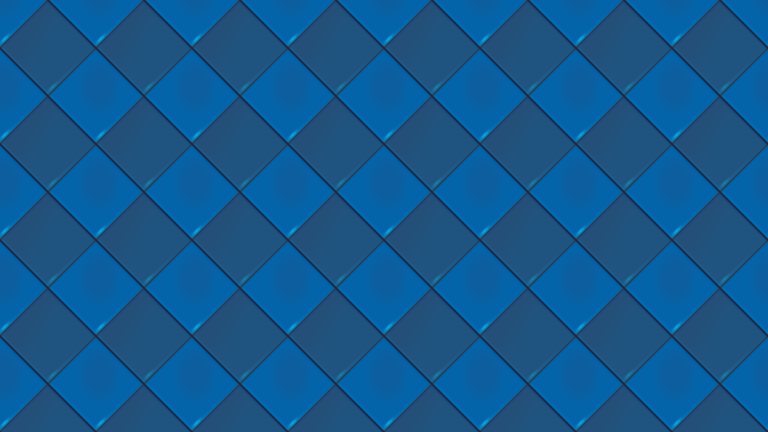
Write a WebGL 1 fragment shader that draws this pattern.

```glsl
precision highp float;
// Glazed diamond tiles in alternating blue and slate, with dark seams and corner glints.

uniform vec2 u_resolution;

const float TILES_ACROSS = 8.0;

const vec3 VIVID_BLUE = vec3(0.015, 0.392, 0.665);
const vec3 SOFT_BLUE  = vec3(0.050, 0.370, 0.620);
const vec3 SLATE      = vec3(0.122, 0.330, 0.500);
const vec3 DULL_SLATE = vec3(0.140, 0.310, 0.470);
const vec3 DEEP_SEAM  = vec3(0.090, 0.150, 0.270);
const vec3 PALE_SEAM  = vec3(0.150, 0.235, 0.350);
const vec3 GLINT      = vec3(0.050, 0.720, 0.860);

// Exact share of a box of the given size covered by a line of half width w.
float lineCoverage(float d, float w, float size) {
    float h = 0.5 * size;
    return (clamp(d + h, -w, w) - clamp(d - h, -w, w)) / size;
}

// Signed distance to the nearest seam along one diagonal axis.
float seamDistance(float t) {
    return fract(t) - 0.5;
}

// Soft elongated highlight: radius.x across, radius.y along the seam.
float streak(vec2 p, vec2 center, vec2 radius) {
    vec2 q = (p - center) / radius;
    return exp(-dot(q, q));
}

// Blue glaze: a softer patch above the middle, vivid toward the rim.
vec3 blueGlaze(vec2 local) {
    vec2 xy = vec2(local.x + local.y, local.y - local.x) * 0.5;
    float rim = smoothstep(0.10, 0.34, length((xy - vec2(0.03, 0.10)) * vec2(1.25, 0.9)));
    return mix(SOFT_BLUE, VIVID_BLUE, rim);
}

// Slate glaze: duller to the upper left, cleaner to the lower right.
vec3 slateGlaze(vec2 local) {
    return mix(DULL_SLATE, SLATE, smoothstep(-0.45, 0.05, local.x + 0.25 * local.y));
}

// local.x runs to the lower right edge, local.y to the upper right edge.
vec3 tileColor(vec2 local, float isBlue) {
    vec3 color = mix(slateGlaze(local), blueGlaze(local), isBlue);

    // Bevel shading beside the edges.
    color *= 1.0 - 0.14 * smoothstep(0.44, 0.50, local.y);
    color *= 1.0 - 0.08 * smoothstep(0.46, 0.50, -local.x);
    color += vec3(0.0, 0.025, 0.04) * smoothstep(0.42, 0.49, -local.y);

    // Glint by the bottom corner, with a faint tail along the edge.
    float spark = streak(local, vec2(0.455, -0.36), vec2(0.022, 0.085));
    float tail = streak(local, vec2(0.470, -0.16), vec2(0.018, 0.260));
    color = mix(color, GLINT, spark * mix(0.42, 0.85, isBlue));
    return mix(color, GLINT, tail * 0.10);
}

void main() {
    // Tile units, anchored at the top left of the canvas.
    float pixel = TILES_ACROSS / u_resolution.x;
    vec2 p = (gl_FragCoord.xy - vec2(0.0, u_resolution.y)) * pixel;

    // Diagonal axes turn the diamonds into unit squares.
    vec2 diagonal = vec2(p.x - p.y, p.x + p.y);
    vec2 cell = floor(diagonal + 0.5);
    vec2 local = diagonal - cell;
    float isBlue = 1.0 - mod(cell.x + cell.y, 2.0);
    vec3 color = tileColor(local, isBlue);

    // Seams: a pale one rising to the right, a deeper one falling to the right.
    float blur = 1.414 * pixel;
    float rising = lineCoverage(seamDistance(diagonal.x), 0.010, blur);
    float falling = lineCoverage(seamDistance(diagonal.y), 0.013, blur);
    color = mix(color, PALE_SEAM, rising);
    color = mix(color, DEEP_SEAM, falling);

    gl_FragColor = vec4(color, 1.0);
}
```
